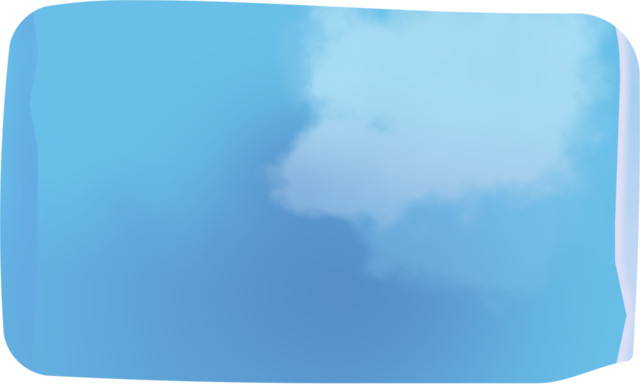
This background is drawn by a Shadertoy shader. Its source:

```glsl
// A hand-cut sheet of blue watercolour on white: cyan paint, a deep blue core,
// pale noisy clouds at the upper right and thin folded strips at both sides.
// Soft lobes warped by fractal noise make the paint; four curved edges cut the sheet.

const vec3 PAPER  = vec3(1.0);
const vec3 CYAN   = vec3(0.41, 0.75, 0.91);
const vec3 WASH   = vec3(0.365, 0.635, 0.845);
const vec3 DEEP   = vec3(0.335, 0.555, 0.780);
const vec3 CLOUD  = vec3(0.655, 0.860, 0.950);
const vec3 LILAC  = vec3(0.640, 0.775, 0.910);
const vec3 HAZE   = vec3(0.500, 0.770, 0.920);
const vec3 FOLD   = vec3(0.390, 0.660, 0.890);
const vec3 RIDGE  = vec3(0.865, 0.875, 0.965);
const vec3 SHEEN  = vec3(0.640, 0.810, 0.935);
const float NOISE_SCALE = 6.0;
const float CLOUD_ROUGHNESS = 0.75;

// Corner radii in canvas heights: top left, top right, bottom left, bottom right
const vec4 CORNERS = vec4(0.09, 0.16, 0.11, 0.015);

float hash(vec2 p) {
    p = fract(p * vec2(0.1031, 0.1137));
    p += dot(p, p.yx + 33.33);
    return fract((p.x + p.y) * p.x * 7.13);
}

float noise(vec2 p) {
    vec2 i = floor(p), f = fract(p);
    f = f * f * (3.0 - 2.0 * f);
    return mix(mix(hash(i), hash(i + vec2(1, 0)), f.x),
               mix(hash(i + vec2(0, 1)), hash(i + vec2(1, 1)), f.x), f.y);
}

float fbm(vec2 p) {
    float sum = 0.0, amp = 0.5;
    for (int i = 0; i < 6; i++) {
        sum += amp * noise(p);
        p = mat2(1.6, 1.2, -1.2, 1.6) * p + 17.3;
        amp *= 0.5;
    }
    return sum;
}

float glow(vec2 p, vec2 centre, vec2 radii) {
    vec2 d = (p - centre) / radii;
    return exp(-dot(d, d));
}

// One inside an ellipse's middle, zero on its rim
float lobe(vec2 p, vec2 centre, vec2 radii) {
    return 1.0 - length((p - centre) / radii);
}

float bump(float x, float centre, float width) {
    return max(0.0, 1.0 - abs(x - centre) / width);
}

// Signed distance to the sheet, in canvas heights
float sheet(vec2 p, float aspect) {
    float left   = 0.07 * pow(abs(p.y - 0.42), 2.0);
    float right  = 1.0 - 0.03 * pow(abs(p.y - 0.68), 2.0);
    float top    = 1.0 - 0.035 * smoothstep(0.2, 0.85, p.x) - pow(max(0.2 - p.x, 0.0), 2.0);
    float bottom = 0.002 + 0.1 * pow(max(0.52 - p.x, 0.0), 2.0) + 0.06 * smoothstep(0.84, 1.0, p.x);
    vec2 d = vec2(max(left - p.x, p.x - right) * aspect, max(bottom - p.y, p.y - top));
    vec2 pair = p.y > 0.5 ? CORNERS.xy : CORNERS.zw;
    float r = p.x < 0.5 ? pair.x : pair.y;
    d += r;
    return length(max(d, 0.0)) + min(max(d.x, d.y), 0.0) - r;
}

vec3 paint(vec2 p, vec2 q) {
    float grain = fbm(q * NOISE_SCALE) - 0.5;
    float fine = fbm(q * NOISE_SCALE * 2.3 + 40.0) - 0.5;
    vec2 w = p + 0.05 * vec2(grain, fine);

    // Lower wash and deep core
    float wash = smoothstep(0.62, 0.25, p.y + 0.18 * grain) * smoothstep(0.95, 0.5, p.x);
    vec3 col = mix(CYAN, WASH, wash * (0.45 + 0.4 * smoothstep(0.0, 0.3, p.x)));
    float core = glow(p, vec2(0.53, 0.24), vec2(0.25, 0.31));
    float plume = glow(p, vec2(0.46, 0.54), vec2(0.11, 0.18));
    col = mix(col, DEEP, 1.0 - (1.0 - 0.95 * core) * (1.0 - 0.65 * plume));

    // Thin haze around the clouds, then the bright body
    float rough = CLOUD_ROUGHNESS * (grain + 0.4 * fine);
    float haze = max(lobe(w, vec2(0.52, 0.84), vec2(0.13, 0.18)),
                     lobe(w, vec2(0.76, 0.42), vec2(0.22, 0.22)));
    haze = max(haze, lobe(w, vec2(0.80, 0.68), vec2(0.20, 0.36)));
    col = mix(col, HAZE, 0.42 * smoothstep(-0.05, 0.4, haze + rough));
    float body = max(lobe(w, vec2(0.72, 0.78), vec2(0.26, 0.37)),
                     lobe(w, vec2(0.57, 0.57), vec2(0.14, 0.16)));
    float density = smoothstep(-0.06, 0.36, body + rough);
    vec3 tint = mix(LILAC, CLOUD, smoothstep(0.45, 0.80, p.y + 0.25 * (p.x - 0.6)));
    float strength = mix(0.55, 0.96, smoothstep(0.42, 0.66, p.y + 0.5 * (p.x - 0.55)));
    return mix(col, tint + 0.03 * grain, density * strength);
}

void mainImage(out vec4 fragColor, in vec2 fragCoord) {
    float aspect = iResolution.x / iResolution.y;
    vec2 p = fragCoord / iResolution.xy;
    vec2 q = vec2(p.x * aspect, p.y);
    vec2 px = 1.0 / iResolution.xy;
    vec3 col = paint(p, q);

    // Left fold: a faint violet-blue band with a wavy inner edge
    float leftFold = 0.059 - 0.013 * bump(p.y, 0.73, 0.12)
        - 0.008 * smoothstep(0.35, 0.05, p.y) - 0.008 * smoothstep(0.85, 1.0, p.y);
    float blotch = noise(q * vec2(14.0, 7.0));
    float inLeft = smoothstep(px.x, -px.x, p.x - leftFold);
    col = mix(col, FOLD, inLeft * (0.4 + 0.5 * blotch) * smoothstep(-0.02, 0.05, p.x));

    // Right fold: a pale ridge fading to blue sheen
    float rightFold = 0.961 + 0.008 * bump(p.y, 0.80, 0.38)
        + 0.018 * bump(p.y, 0.178, 0.14) - 0.005 * smoothstep(0.86, 0.95, p.y);
    float depth = p.x - rightFold;
    float sheen = smoothstep(0.004, 0.022, depth) * (0.45 + 0.55 * bump(p.y, 0.75, 0.35));
    vec3 strip = mix(RIDGE, SHEEN, clamp(sheen + 0.25 * (blotch - 0.5), 0.0, 1.0));
    col = mix(col, strip, smoothstep(-px.x, px.x, depth));

    float cover = smoothstep(px.y, -px.y, sheet(p, aspect));
    fragColor = vec4(mix(PAPER, col, cover), 1.0);
}
```
